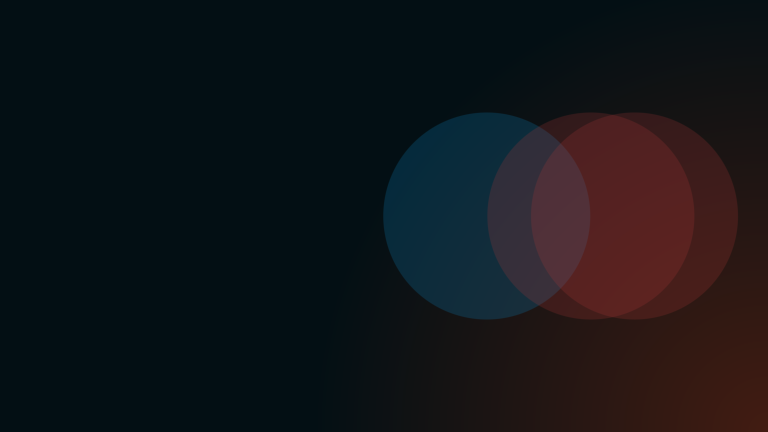
Reproduce this background procedurally as a Shadertoy shader.

```glsl
// Three translucent overlapping discs on a dark teal ground with an ember glow in the lower right corner.

// Blends a soft-edged disc of the given tint over the ground.
vec3 layDisc(vec3 ground, vec2 p, vec2 center, vec3 tint, float opacity) {
    float dist = length(p - center) - 0.2396;
    float halfPixel = 0.75 / iResolution.y;
    float coverage = 1.0 - smoothstep(-halfPixel, halfPixel, dist);
    return mix(ground, tint, opacity * coverage);
}

void mainImage(out vec4 fragColor, in vec2 fragCoord) {
    // Canvas units: the height is 1, the origin is the lower left corner
    vec2 p = fragCoord / iResolution.y;
    float right = iResolution.x / iResolution.y;

    // Dark ground and radial corner glow
    float glow = clamp(1.0 - length(p - vec2(right, 0.0)) / 1.05, 0.0, 1.0);
    vec3 color = mix(vec3(0.012, 0.06, 0.078), vec3(0.26, 0.11, 0.07), glow);

    // Discs, from back to front
    vec3 blue = vec3(0.04, 0.48, 0.70);
    vec3 red = vec3(0.68, 0.21, 0.21);
    color = layDisc(color, p, vec2(right - 0.651, 0.5), blue, 0.25);
    color = layDisc(color, p, vec2(right - 0.410, 0.5), red, 0.22);
    color = layDisc(color, p, vec2(right - 0.309, 0.5), red, 0.22);

    fragColor = vec4(color, 1.0);
}
```
